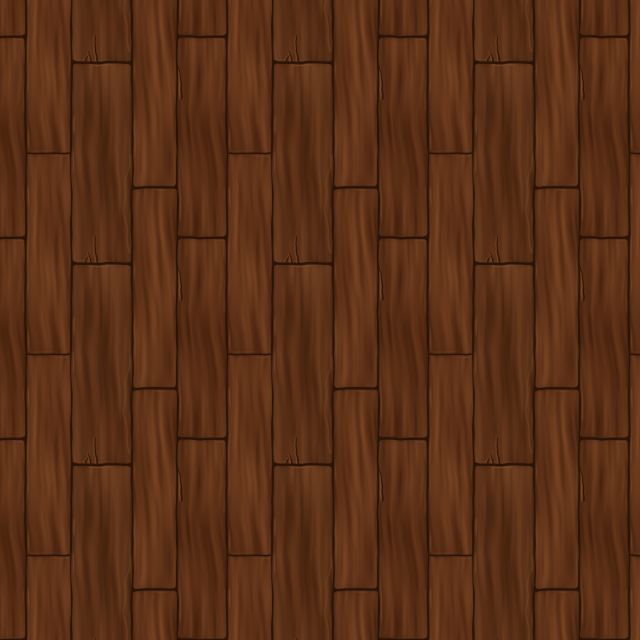
This texture is drawn by a Shadertoy shader. Its source:

```glsl
#define REPEATS 3.183
#define ORIGIN vec2(0.128, 0.0)
#define GAP_HALF_WIDTH 0.0050
#define CORNER_RADIUS 0.022
#define WOBBLE 0.0020
#define GRAIN_CONTRAST 1.30
#define GAP_COLOR vec3(0.165, 0.075, 0.028)
#define DARK_WOOD vec3(0.265, 0.124, 0.047)
#define LIGHT_WOOD vec3(0.460, 0.260, 0.138)
#define RIM_COLOR vec3(0.53, 0.31, 0.17)

const float TAU = 6.2831853;

// Column edges and the height of each column's joint, in tile units
const float EDGES[5] = float[5](0.0, 0.227, 0.529, 0.753, 1.0);
const float JOINTS[4] = float[4](0.420, 0.872, 0.250, 0.0);

float hash(vec2 p) {
    vec3 q = fract(p.xyx * vec3(0.1031, 0.1030, 0.0973));
    q += dot(q, q.yzx + 33.33);
    return fract((q.x + q.y) * q.z);
}

float noise(vec2 p) {
    vec2 i = floor(p), f = fract(p);
    f = f * f * (3.0 - 2.0 * f);
    return mix(mix(hash(i), hash(i + vec2(1, 0)), f.x),
               mix(hash(i + vec2(0, 1)), hash(i + vec2(1, 1)), f.x), f.y);
}

// Hand-cut column edge; whole frequencies keep it periodic
float edgeX(int i, float v) {
    float k = float(i % 4);
    return EDGES[i] + WOBBLE * (sin(TAU * (v + 0.37 * k))
                        + 0.7 * sin(TAU * (3.0 * v + 0.61 * k))
                        + 0.3 * sin(TAU * (8.0 * v + 0.23 * k)));
}

float roundedBox(vec2 p, vec2 halfSize, float r) {
    vec2 q = abs(p) - halfSize + r;
    return length(max(q, 0.0)) + min(max(q.x, q.y), 0.0) - r;
}

// Distance to a bowed line from a to b that thins out towards b
float crackDistance(vec2 p, vec2 a, vec2 b, float bow) {
    float t = clamp((p.y - a.y) / (b.y - a.y), 0.0, 1.0);
    vec2 c = mix(a, b, t);
    c.x += bow * (sin(0.5 * TAU * t) + 0.2 * sin(3.0 * TAU * t));
    return length(p - c) + 0.003 * t;
}

// Splits at the foot of the wide plank, and a nick in the last one
float cracks(vec2 p, int column) {
    if (column == 3) return crackDistance(p, vec2(0.024, 0.69), vec2(0.003, 0.86), 0.006);
    if (column != 1) return 1.0;
    float d = crackDistance(p, vec2(0.128, 0.0), vec2(0.118, 0.135), -0.005);
    d = min(d, crackDistance(p, vec2(0.094, 0.0), vec2(0.082, 0.055), 0.002));
    return min(d, crackDistance(p, vec2(0.066, 0.012), vec2(0.080, 0.035), -0.002));
}

float ridge(float d, float width) {
    return exp(-d * d / (width * width));
}

// Long streaks that drift sideways along the plank, with dark veins
float grain(vec2 p, float seed, float drift) {
    p.x += drift * (noise(vec2(p.x * 5.0, p.y * 3.5) + seed) + p.y);
    float streaks = 0.26 * noise(vec2(p.x * 18.0, p.y * 2.2) + seed * 3.1)
                  + 0.44 * noise(vec2(p.x * 38.0, p.y * 3.2) + seed * 5.7)
                  + 0.30 * noise(vec2(p.x * 75.0, p.y * 4.5) + seed * 9.3);
    float vein = noise(vec2(p.x * 48.0, p.y * 4.0) + seed * 7.9);
    return streaks - 0.14 * smoothstep(0.65, 0.95, vein);
}

void mainImage(out vec4 fragColor, in vec2 fragCoord) {
    vec2 tile = fragCoord / iResolution.y * REPEATS - ORIGIN;
    float pixel = REPEATS / iResolution.y;
    float u = fract(tile.x), v = tile.y;
    if (u < edgeX(0, v)) u += 1.0;
    if (u >= edgeX(4, v)) u -= 1.0;

    // Find the plank and its local coordinates; joints bend slightly
    int column = 0;
    for (int i = 1; i < 4; i++) if (u >= edgeX(i, v)) column = i;
    float left = edgeX(column, v);
    float width = edgeX(column + 1, v) - left;
    float bend = 0.005 * (noise(vec2(u * 22.0, 3.0)) - 0.5);
    vec2 p = vec2(u - left, fract(v - JOINTS[column] + bend));
    float seed = 11.0 + 17.0 * float(column);
    bool widePlank = column == 1;

    // Wood tone, with a smoky heart in the wide plank
    float tone = 0.55 + GRAIN_CONTRAST * (grain(p, seed, widePlank ? 0.012 : 0.03) - 0.5);
    if (widePlank) {
        vec2 heart = (p - vec2(0.14, 0.55)) / vec2(0.075, 0.40);
        tone += 0.04 - 0.14 * exp(-dot(heart, heart));
    }
    vec3 color = mix(DARK_WOOD, LIGHT_WOOD, clamp(tone, 0.0, 1.1));
    color *= widePlank ? vec3(0.99, 1.0, 0.99) : vec3(1.01, 0.99, 0.96);

    // Narrow shading and broken bright rims, strongest on top and left
    float radius = column == 0 ? 0.006 : CORNER_RADIUS;
    vec2 halfSize = vec2(0.5 * width, 0.5);
    float depth = -roundedBox(p - halfSize, halfSize, radius);
    float wear = smoothstep(0.42, 0.75, noise(vec2(p.x * 11.0, p.y * 11.0) + seed * 2.3));
    float lit = min(p.x, 1.0 - p.y) < min(width - p.x, p.y) ? 0.50 : 0.25;
    color *= 1.0 - 0.26 * exp(-max(depth, 0.0) / 0.011);
    color = mix(color, RIM_COLOR, lit * wear * ridge(depth - 0.013, 0.0042));

    // Wavy split face down the right of the wide plank
    if (widePlank) {
        float chip = crackDistance(p, vec2(width - 0.012, 0.06), vec2(width - 0.012, 0.54), -0.024);
        color = mix(color, RIM_COLOR, 0.38 * ridge(chip, 0.006));
    }

    // Cracks, each lit along its left side only
    color = mix(color, RIM_COLOR, 0.50 * ridge(cracks(p + vec2(0.008, 0.0), column), 0.005));
    float crack = cracks(p, column);
    color = mix(color, GAP_COLOR, 0.85 * (1.0 - smoothstep(0.001, 0.003 + pixel, crack)));

    // Dark gaps: full at most joints, thin and uneven along the sides
    bool atJoint = min(p.y, 1.0 - p.y) < min(p.x, width - p.x);
    float uneven = 0.25 + 1.0 * noise(vec2(left * 9.0, p.y * 12.0) + seed);
    float gap = GAP_HALF_WIDTH * (atJoint ? (column == 0 ? 0.6 : 1.1) : uneven);
    color = mix(GAP_COLOR, color, smoothstep(gap - 0.6 * pixel, gap + 0.7 * pixel, depth));
    fragColor = vec4(color, 1.0);
}
```
